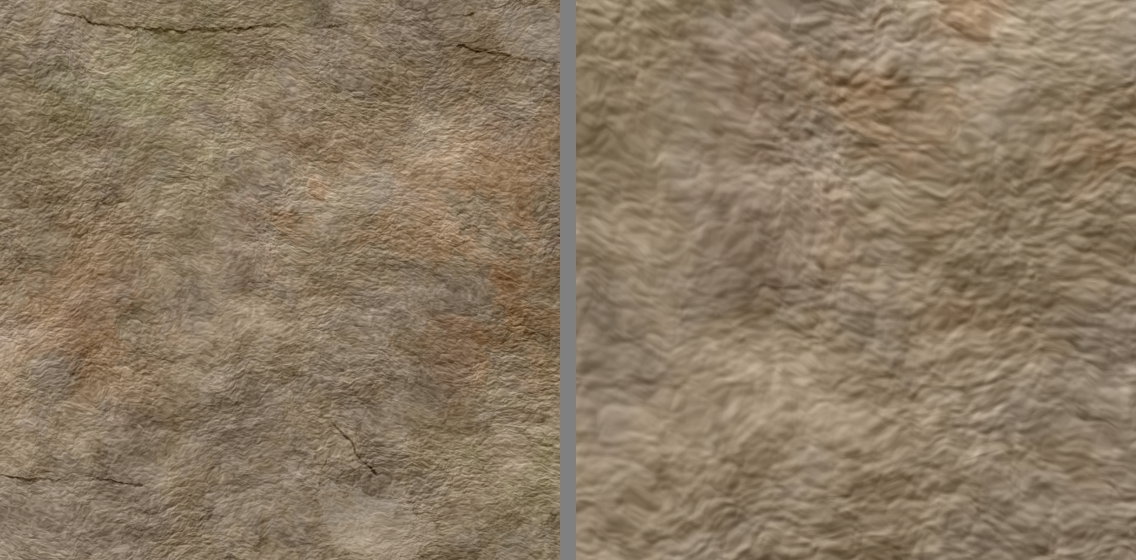
Left, the full canvas; right, a detail of the centre.
This texture is drawn by a Shadertoy shader. Its source:

```glsl
const vec3 STONE = vec3(0.545, 0.477, 0.386);
const vec3 RUST_SHIFT = vec3(0.034, -0.008, -0.030);
const vec3 OLIVE_SHIFT = vec3(-0.016, 0.002, -0.026);
const vec3 GRAY_SHIFT = vec3(-0.014, -0.004, 0.018);
const vec3 FLAKE_SHIFT = vec3(0.050, 0.056, 0.064);

const vec2 GRAIN_STRETCH = vec2(0.64, 1.0);
const vec2 LIGHT_STEP = vec2(-0.0010, 0.0026);
const float GRAIN_SCALE = 58.0;
const float RELIEF = 0.25;
const vec2 GRIT_SCALE = vec2(150.0, 215.0);
const float GRIT_CONTRAST = 0.11;
const float PATCH_CONTRAST = 0.31;
const float STREAK_CONTRAST = 0.23;
const float CREVICE_DEPTH = 0.06;
const float CRACK_WIDTH = 0.0040;
const float CRACK_DEPTH = 0.19;

// Stains: centre and radius
const vec3 RUST_SPOTS[4] = vec3[4](
    vec3(0.88, 0.66, 0.17), vec3(0.86, 0.42, 0.15),
    vec3(0.14, 0.43, 0.17), vec3(0.55, 0.62, 0.13));
const vec3 OLIVE_SPOTS[3] = vec3[3](
    vec3(0.40, 0.86, 0.22), vec3(0.93, 0.18, 0.16), vec3(0.18, 0.84, 0.15));

// Cracks: start and end
const vec4 CRACKS[6] = vec4[6](
    vec4(0.10, 0.975, 0.28, 0.942), vec4(0.28, 0.942, 0.56, 0.956),
    vec4(0.56, 0.950, 0.84, 0.975), vec4(0.82, 0.915, 0.99, 0.885),
    vec4(0.58, 0.260, 0.67, 0.150), vec4(0.00, 0.150, 0.25, 0.135));

vec2 hash2(vec2 p) {
    vec3 q = fract(p.xyx * vec3(0.1031, 0.1030, 0.0973));
    q += dot(q, q.yzx + 33.33);
    return fract((q.xx + q.yz) * q.zy);
}

float valueNoise(vec2 p) {
    vec2 i = floor(p), f = fract(p);
    f = f * f * (3.0 - 2.0 * f);
    float low = mix(hash2(i).x, hash2(i + vec2(1, 0)).x, f.x);
    float high = mix(hash2(i + vec2(0, 1)).x, hash2(i + vec2(1, 1)).x, f.x);
    return mix(low, high, f.y);
}

// Rough layered noise, centred on one half
float fbm(vec2 p) {
    float sum = 0.0, amp = 0.434;
    for (int i = 0; i < 5; i++) {
        sum += amp * valueNoise(p);
        p = mat2(1.6, 1.2, -1.2, 1.6) * p + 7.3;
        amp *= 0.6;
    }
    return sum;
}

// Pointed cellular bumps with sharp creases between them
float cellBump(vec2 p) {
    vec2 i = floor(p), f = fract(p);
    float nearest = 2.0;
    for (int y = -1; y <= 1; y++)
    for (int x = -1; x <= 1; x++) {
        vec2 cell = vec2(x, y);
        vec2 d = cell + hash2(i + cell) - f;
        nearest = min(nearest, dot(d, d));
    }
    return 1.0 - sqrt(nearest);
}

// Bends the layers of the rock
vec2 bend(vec2 p) {
    float wave = 0.022 * sin(5.0 * p.x + 3.0 * p.y + 1.0)
               + 0.010 * sin(13.0 * p.x - 9.0 * p.y);
    vec2 coarse = vec2(valueNoise(p * 18.0), valueNoise(p * 18.0 + 41.0)) - 0.5;
    vec2 fine = vec2(valueNoise(p * 85.0 + 9.0), valueNoise(p * 85.0 + 63.0)) - 0.5;
    return p + vec2(0.0, wave) + 0.015 * coarse + 0.005 * fine;
}

float rockHeight(vec2 p) {
    vec2 q = bend(p) * GRAIN_STRETCH * GRAIN_SCALE;
    float h = 0.85 * cellBump(q);
    h += 0.70 * cellBump(q * 2.0 + 17.0);
    h += 0.50 * cellBump(q * 3.7 + 53.0);
    return h;
}

float spot(vec2 p, vec3 s) {
    vec2 d = (p - s.xy) / s.z;
    return exp(-dot(d, d));
}

// Dark line with a shadow above and a lighter lip below
float crackTone(vec2 p, vec4 c) {
    vec2 along = c.zw - c.xy;
    float t = clamp(dot(p - c.xy, along) / dot(along, along), 0.0, 1.0);
    vec2 d = p - c.xy - t * along;
    float dist = length(d);
    float strength = smoothstep(0.15, 0.6, valueNoise(p * 15.0 + 5.0));
    float line = 1.0 - smoothstep(0.2 * CRACK_WIDTH, CRACK_WIDTH, dist);
    float shade = exp(-dist / 0.008) * mix(0.02, -0.06, smoothstep(-0.002, 0.002, d.y));
    return strength * (shade - CRACK_DEPTH * line);
}

float flake(vec2 p, vec2 centre, vec2 radius) {
    float edge = length((p - centre) / radius) + 1.5 * (fbm(p * 17.0) - 0.5);
    return 1.0 - smoothstep(0.95, 1.02, edge);
}

void mainImage(out vec4 fragColor, in vec2 fragCoord) {
    vec2 p = fragCoord / iResolution.y;
    vec2 layer = bend(p);

    // Relief lit from above, with loose grit
    float slope = rockHeight(p) - rockHeight(p + LIGHT_STEP);
    float roughness = mix(0.7, 1.3, valueNoise(p * 12.0 + 3.0));
    float tone = RELIEF * roughness * slope / (1.0 + 0.4 * abs(slope));
    tone += GRIT_CONTRAST * (valueNoise(layer * GRIT_SCALE) - 0.5);

    // Broad patches, flat streaks and broken crevices
    tone += PATCH_CONTRAST * (fbm(layer * vec2(5.0, 7.5) + 2.0) - 0.5);
    tone += STREAK_CONTRAST * (fbm(layer * vec2(21.0, 43.0) + 11.0) - 0.5);
    float ridge = 1.0 - abs(2.0 * fbm(layer * vec2(9.0, 24.0) + 29.0) - 1.0);
    float broken = smoothstep(0.45, 0.7, valueNoise(p * 11.0 + 37.0));
    tone -= CREVICE_DEPTH * broken * smoothstep(0.88, 0.99, ridge);

    // Cracks
    vec2 jagged = p + 0.026 * (vec2(fbm(p * 22.0), fbm(p * 22.0 + 8.0)) - 0.5);
    float cracks = 0.0;
    for (int i = 0; i < 6; i++) cracks = min(cracks, crackTone(jagged, CRACKS[i]));
    tone += cracks;

    // Mineral stains
    float rust = 0.0, olive = 0.0;
    for (int i = 0; i < 4; i++) rust += spot(p, RUST_SPOTS[i]);
    for (int i = 0; i < 3; i++) olive += spot(p, OLIVE_SPOTS[i]);
    rust *= smoothstep(0.36, 0.62, fbm(layer * 12.0 + 71.0));
    olive *= smoothstep(0.34, 0.62, fbm(layer * 11.0 + 83.0));
    float gray = smoothstep(0.45, 0.63, fbm(layer * 9.0 + 97.0));
    vec3 color = STONE + rust * RUST_SHIFT + olive * OLIVE_SHIFT + gray * GRAY_SHIFT;

    // Pale smooth flakes
    float pale = max(flake(p, vec2(0.96, 0.94), vec2(0.09, 0.05)),
                     flake(p, vec2(0.67, 0.06), vec2(0.09, 0.07)));
    color += pale * FLAKE_SHIFT;
    color += tone * mix(1.0, 0.7, pale);

    fragColor = vec4(clamp(color, 0.0, 1.0), 1.0);
}
```
